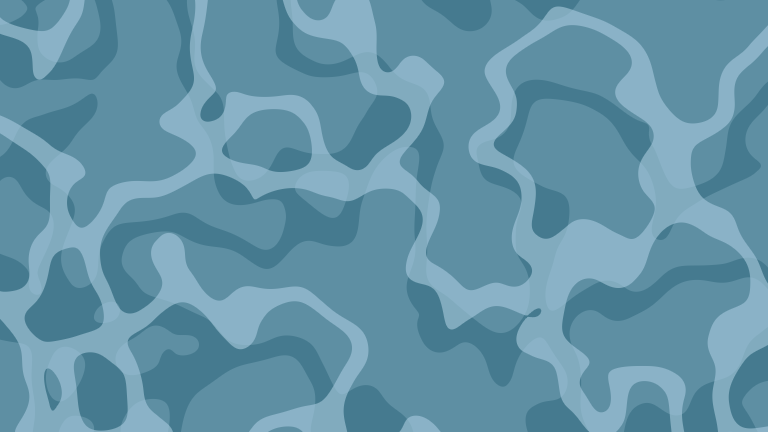
A Shadertoy shader for this pattern:

```glsl
// Flowing camouflage: two layers of winding ribbons on a flat blue ground.
// Each ribbon is the band around the zero contour of two-octave gradient noise;
// the dark layer follows the light one like a loose, displaced shadow.

#define SCALE        3.0                // coarse noise cells per canvas height
#define DETAIL_RATIO 2.25               // frequency of the fine octave
#define DETAIL_GAIN  0.45               // strength of the fine octave
#define LIGHT_WIDTH  0.099              // half width of light bands, in noise units
#define DARK_WIDTH   0.112              // half width of dark bands
#define SHADOW_SHIFT vec2(0.02, -0.11)  // dark layer offset, in canvas heights

const vec3 GROUND  = vec3(0.37, 0.56, 0.64);
const vec3 DARK    = vec3(0.27, 0.48, 0.56);
const vec3 LIGHT   = vec3(0.54, 0.70, 0.78);
const vec3 OVERLAP = vec3(0.505, 0.67, 0.745);  // light ribbon above a dark one

// Unit gradient at a lattice point, from an integer hash
vec2 latticeGradient(ivec2 cell, uint seed) {
    uint h = uint(cell.x) * 1597u ^ uint(cell.y) * 51749u ^ seed * 7919u;
    h = (h ^ (h >> 15)) * 73939133u;
    h = (h ^ (h >> 13)) * 19349663u;
    h ^= h >> 16;
    float angle = float(h & 65535u) / 65536.0 * 6.28319;
    return vec2(cos(angle), sin(angle));
}

// Gradient noise with quintic blending
float gradientNoise(vec2 p, uint seed) {
    ivec2 cell = ivec2(floor(p));
    vec2 f = fract(p);
    vec2 u = f * f * f * (f * (f * 6.0 - 15.0) + 10.0);
    float corner[4];
    for (int i = 0; i < 4; i++) {
        ivec2 o = ivec2(i & 1, i >> 1);
        corner[i] = dot(latticeGradient(cell + o, seed), f - vec2(o));
    }
    return mix(mix(corner[0], corner[1], u.x), mix(corner[2], corner[3], u.x), u.y);
}

// Shared broad course plus a layer's own fine meanders, which also open holes
float ribbonField(vec2 p, uint detailSeed) {
    vec2 q = mat2(0.8, 0.6, -0.6, 0.8) * p * SCALE + 7.3;
    return gradientNoise(q, 3u)
         + DETAIL_GAIN * gradientNoise(q * DETAIL_RATIO + 4.7, detailSeed);
}

// Antialiased coverage of the band |field| < halfWidth
float bandMask(float field, float halfWidth) {
    float slope = length(vec2(dFdx(field), dFdy(field)));
    return clamp((halfWidth - abs(field)) / max(slope, 1e-5) + 0.5, 0.0, 1.0);
}

void mainImage(out vec4 fragColor, in vec2 fragCoord) {
    vec2 p = fragCoord / iResolution.y;

    float light = bandMask(ribbonField(p, 11u), LIGHT_WIDTH);
    float dark  = bandMask(ribbonField(p - SHADOW_SHIFT, 29u), DARK_WIDTH);

    // Dark ribbons lie on the ground, translucent light ones on top
    vec3 below = mix(GROUND, DARK, dark);
    vec3 above = mix(LIGHT, OVERLAP, dark);
    fragColor = vec4(mix(below, above, light), 1.0);
}
```
